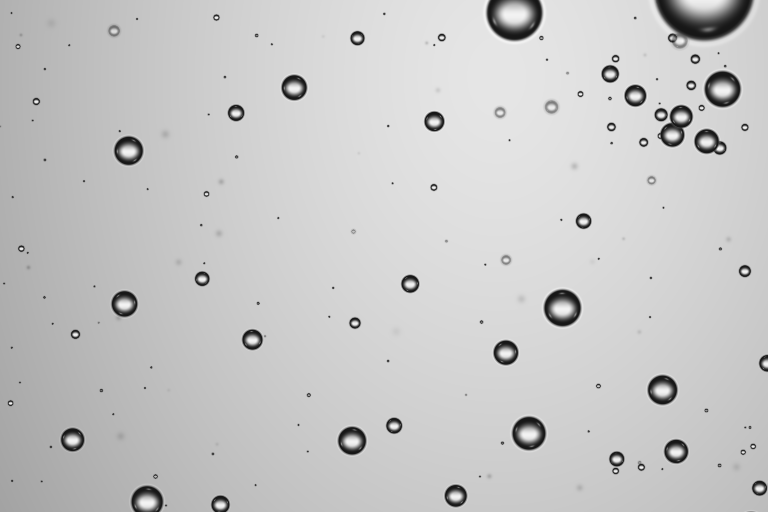
A Shadertoy shader for this texture:

```glsl
#define BUBBLES 160
#define SMUDGES 26
#define MIN_RADIUS 0.0019
#define RADIUS_RANGE 0.036
#define BACK_LIGHT 0.90
#define LIGHT_FALLOFF 0.66
#define RIM_DARK 0.09
#define CORE_LIGHT 0.95
#define BLUR_SHARE 0.13

vec3 hash3(float n) {
    vec3 p = fract(vec3(n) * vec3(0.1031, 0.1130, 0.0973));
    p += dot(p, p.yzx + 33.33);
    return fract((p.xxy + p.yzz) * p.zyx);
}

// Evenly spread points, so that bubbles of like size rarely collide
vec2 spread(float n) {
    return fract(0.37 + n * vec2(0.75488, 0.56984));
}

// Uneven lamp behind the liquid, brightest above the centre
float backdrop(vec2 uv) {
    vec2 d = uv - vec2(0.97, 0.85);
    float falloff = dot(d * d, vec2(0.20, 0.11));
    return BACK_LIGHT - LIGHT_FALLOFF * pow(falloff, 0.7);
}

// Refraction inside a bubble, p in units of its radius
float bubbleShade(vec2 p, float radius, float seed) {
    float d = length(p);
    float core = 1.0 - smoothstep(0.30, 0.86, length(p * vec2(0.95, 1.06) + vec2(0.0, 0.03)));
    core *= smoothstep(0.001, 0.006, radius);

    // Bright band across the middle, greyer towards top and bottom
    float y = p.y + 0.08;
    float band = exp(-y * y * (y > 0.0 ? 4.5 : 2.5));
    float shade = mix(RIM_DARK, mix(0.42, CORE_LIGHT, band), core);

    // Short curved glints on the dark rim
    float angle = atan(p.y, p.x);
    float arc = pow(0.5 + 0.5 * cos(angle * 3.0 + seed * 6.28), 14.0);
    float ring = exp(-pow((d - 0.78) / 0.05, 2.0));
    shade += 0.35 * arc * ring * smoothstep(0.008, 0.02, radius);
    return mix(shade, 0.38, smoothstep(0.90, 1.02, d));
}

float addBubble(float tone, vec2 offset, float radius, float blur, float seed) {
    float d = length(offset);
    if (d > radius * 1.5 + 0.006) return tone;
    float edge = 1.0 / iResolution.y + radius * (0.025 + 0.22 * blur);
    float cover = 1.0 - smoothstep(radius - edge, radius + edge, d);
    float shade = bubbleShade(offset / radius, radius, seed);

    // Faint bright fringe just outside the rim
    float fringe = exp(-pow((d / radius - 1.08) / 0.05, 2.0));
    tone += 0.05 * fringe * smoothstep(0.008, 0.02, radius);
    return mix(tone, shade, cover * (1.0 - 0.45 * blur));
}

void mainImage(out vec4 fragColor, in vec2 fragCoord) {
    vec2 uv = fragCoord / iResolution.y;
    float aspect = iResolution.x / iResolution.y;
    float tone = backdrop(uv);

    // Defocused specks far behind the bubbles
    for (int i = 0; i < SMUDGES; i++) {
        vec3 h = hash3(float(i) + 411.0);
        vec2 d = uv - h.xy * vec2(aspect, 1.0);
        float size = mix(0.003, 0.009, h.z * h.z);
        tone -= mix(0.04, 0.15, fract(h.z * 7.3)) * exp(-dot(d, d) / (size * size));
    }

    // Sizes grow with the index: fine ones lean left, big ones right
    for (int i = 0; i < BUBBLES; i++) {
        float n = float(i);
        float rank = (n + 0.5) / float(BUBBLES);
        vec3 h = hash3(n + 17.0);
        vec3 g = hash3(n + 233.0);
        float radius = MIN_RADIUS + RADIUS_RANGE * pow(rank, 4.0);
        vec2 place = fract(spread(n) + 0.08 * (h.xy - 0.5));
        vec2 center = vec2(aspect * pow(place.x, mix(1.9, 0.65, rank)), place.y);

        // Part of the larger ones gather near the right corners
        if (rank > 0.4 && h.z < 0.33) {
            vec2 corner = g.z < 0.55 ? vec2(0.88, 0.85) : vec2(0.91, 0.07);
            vec2 scatter = (h.xy + g.xy - 1.0) * vec2(0.30, 0.24);
            center = corner * vec2(aspect, 1.0) + scatter;
            radius *= 0.7;
        }
        float blur = step(g.x, BLUR_SHARE) * step(radius, 0.018);
        tone = addBubble(tone, uv - center, radius, blur, g.y);
    }

    // Two giants cut by the top edge
    tone = addBubble(tone, uv - vec2(0.67 * aspect, 0.975), 0.055, 0.0, 0.3);
    tone = addBubble(tone, uv - vec2(0.917 * aspect, 1.018), 0.098, 0.0, 0.7);

    fragColor = vec4(vec3(clamp(tone, 0.0, 1.0)), 1.0);
}
```
